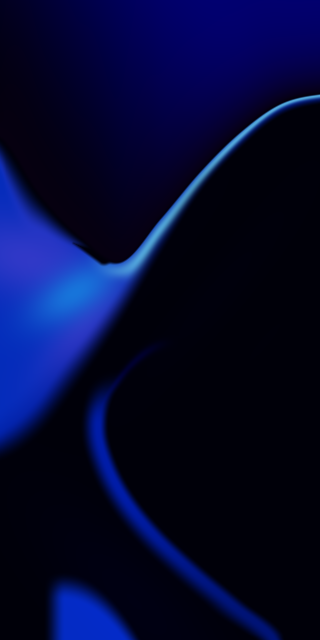
Write a Shadertoy shader that draws this background.

```glsl
// Glossy blue silk folds over black: a wide sheet narrows into a bright ridge,
// with a dim second fold and a soft petal below it. Edges are smooth splines;
// shading comes from distance to those edges plus rotated Gaussian glows.

const vec3 BLACK  = vec3(0.0, 0.0, 0.035);
const vec3 NAVY   = vec3(0.0, 0.0, 0.42);
const vec3 BLUE   = vec3(0.015, 0.17, 0.73);
const vec3 DEEP   = vec3(0.0, 0.11, 0.62);
const vec3 VIOLET = vec3(0.22, 0.23, 0.79);
const vec3 AZURE  = vec3(0.09, 0.47, 0.86);
const vec3 CYAN   = vec3(0.36, 0.72, 0.89);

// Evenly spaced control heights of each fold
const float CREST[9] = float[9](1.570, 1.388, 1.258, 1.183, 1.318, 1.466, 1.589, 1.677, 1.708);
const float HEM[9]   = float[9](0.562, 0.646, 0.810, 0.995, 1.208, 1.404, 1.542, 1.643, 1.680);
const float FOLD[9]  = float[9](0.854, 0.724, 0.594, 0.479, 0.391, 0.333, 0.305, 0.323, 0.396);

// Catmull-Rom curve over t in 0..1
float spline(float k[9], float t) {
    float s = clamp(t, 0.0, 1.0) * 8.0;
    int i = min(int(s), 7);
    float f = s - float(i);
    float a = k[max(i - 1, 0)], b = k[i], c = k[i + 1], d = k[min(i + 2, 8)];
    return b + 0.5 * f * (c - a + f * (2.0 * a - 5.0 * b + 4.0 * c - d
             + f * (3.0 * (b - c) + d - a)));
}

// Approximate signed distance from a curve, positive above it
float curveDistance(float k[9], float t, float height, float span) {
    float e = 0.02;
    float slope = (spline(k, t + e) - spline(k, t - e)) / (2.0 * e * span);
    return (height - spline(k, t)) / sqrt(1.0 + slope * slope);
}

float bell(float d, float width) {
    d /= width;
    return exp(-d * d);
}

// Elliptical glow turned by an angle
float glow(vec2 p, vec2 center, float angle, vec2 radius) {
    vec2 q = p - center;
    float c = cos(angle), s = sin(angle);
    q = vec2(c * q.x + s * q.y, c * q.y - s * q.x) / radius;
    return exp(-dot(q, q));
}

// Tapered wedge mask, growing from its tip at a
float wedge(vec2 p, vec2 a, vec2 b, float width) {
    vec2 ab = b - a;
    float h = clamp(dot(p - a, ab) / dot(ab, ab), 0.0, 1.0);
    float d = length(p - a - ab * h) - width * h;
    return 1.0 - smoothstep(-0.008, 0.008, d);
}

// Navy haze above the crest, dimmed close to it
vec3 backdrop(vec2 p, float above) {
    float sweep = smoothstep(-0.05, 0.95, p.x + 0.6 * (p.y - 1.6));
    float lift = 1.0 - exp(-9.0 * max(above, 0.0));
    vec3 haze = NAVY * sweep * lift + vec3(0.025, 0.0, 0.03) * exp(-5.0 * max(above, 0.0));
    return BLACK + haze * smoothstep(-0.01, 0.01, above);
}

// Dim lower fold, its thin trailing arc and the petal in the corner
vec3 lowerFolds(vec2 p) {
    float d = curveDistance(FOLD, p.y / 0.875, p.x, 0.875);
    float body = smoothstep(-0.055, 0.0, d) * (1.0 - smoothstep(0.005, 0.036, d));
    float level = mix(0.68, 1.0, smoothstep(0.05, 0.5, p.y));
    level *= 1.0 - smoothstep(0.67, 0.85, p.y);
    vec3 light = DEEP * body * level;

    float arc = 0.93 - 3.6 * (p.x - 0.55) * (p.x - 0.55);
    float arcFade = smoothstep(0.3, 0.38, p.x) * (1.0 - smoothstep(0.42, 0.56, p.x));
    light += NAVY * 0.35 * bell(p.y - arc, 0.016) * arcFade;

    float brow = 0.19 - 3.45 * (p.x - 0.195) * (p.x - 0.195);
    float petal = smoothstep(0.135, 0.205, p.x) * (1.0 - smoothstep(-0.065, 0.025, p.y - brow));
    light += BLUE * petal;

    // Faint sheen in the shadows
    light += NAVY * 0.09 * glow(p, vec2(0.42, 0.12), -0.8, vec2(0.4, 0.14));
    float ripple = 0.5 + 0.5 * sin(20.0 * p.x - 11.0 * p.y + 2.0 * sin(3.0 * p.y));
    return light + NAVY * 0.03 * ripple * glow(p, vec2(0.65, 1.1), 0.9, vec2(0.4, 0.2));
}

// Colour across the lit sheet
vec3 sheet(vec2 p, float depth, float rise) {
    vec3 col = mix(DEEP, BLUE, smoothstep(0.02, 0.16, rise));
    col = mix(col, VIOLET, 0.85 * glow(p, vec2(0.09, 1.19), -0.25, vec2(0.23, 0.12)));
    col = mix(col, VIOLET, 0.8 * glow(p, vec2(0.27, 0.99), 0.9, vec2(0.21, 0.07)));
    col = mix(col, VIOLET, 0.3 * bell(depth - 0.06, 0.03) * (1.0 - smoothstep(0.1, 0.3, p.x)));
    col = mix(col, AZURE, 0.95 * glow(p, vec2(0.235, 1.085), 0.55, vec2(0.15, 0.07)));

    // Highlight hugging the crest, thinner to the right
    float taper = smoothstep(0.35, 0.95, p.x);
    float line = bell(depth - mix(0.028, 0.007, taper), mix(0.022, 0.008, taper));
    return mix(col, CYAN, 0.9 * line * smoothstep(0.25, 0.46, p.x));
}

void mainImage(out vec4 fragColor, in vec2 fragCoord) {
    vec2 p = fragCoord / iResolution.xy * vec2(1.0, 2.0);
    float above = curveDistance(CREST, p.x, p.y, 1.0);
    float rise = curveDistance(HEM, p.x, p.y, 1.0);

    float crestSoft = mix(0.085, 0.007, smoothstep(0.0, 0.42, p.x));
    float hemSoft = mix(0.09, 0.022, smoothstep(0.0, 0.8, p.x));
    float cover = smoothstep(0.0, crestSoft, -above) * smoothstep(-0.008, hemSoft, rise);
    cover *= 1.0 - wedge(p, vec2(0.23, 1.24), vec2(0.325, 1.195), 0.022);

    vec3 col = backdrop(p, above) + lowerFolds(p);
    col = mix(col, sheet(p, -above, rise), cover);
    fragColor = vec4(col, 1.0);
}
```
